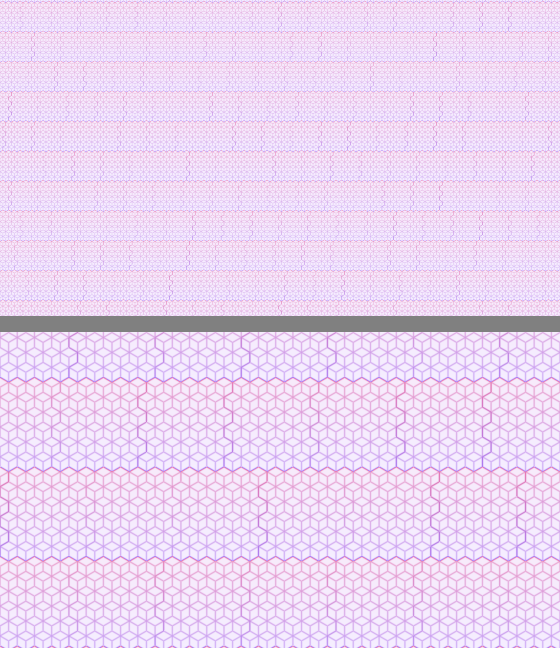
Top, the full canvas; bottom, a detail of the centre.
A Shadertoy shader for this pattern:

```glsl
const float COLUMNS = 97.5;        // hexagons across the canvas
const float ROW = 0.8660254;       // row spacing, in hexagon widths
const float ROWS_PER_TILE = 6.0;
const float COLUMNS_PER_TILE = 5.0;
const float BAND_START = 2.73;     // lowest band boundary, in hexagon widths
const float TOP_BAND = 9.0;
const float LINE_WIDTH = 0.058;
const float SEAM_WIDTH = 0.100;
const float SOFTNESS = 0.030;      // blur of the lines, in hexagon widths
const float PIXEL_BLUR = 0.29;     // blur added by sampling, in pixels
const float BAND_EDGE_STRENGTH = 0.7;
const float SLANT_STRENGTH = 0.7;
const vec3 PAPER_TOP = vec3(0.968, 0.920, 0.985);
const vec3 PAPER_BOTTOM = vec3(0.960, 0.932, 1.000);
const vec3 LINE_TOP = vec3(0.91, 0.56, 0.76);
const vec3 LINE_BOTTOM = vec3(0.76, 0.60, 0.96);
const vec3 SEAM_TOP = vec3(0.91, 0.47, 0.69);
const vec3 SEAM_BOTTOM = vec3(0.66, 0.47, 0.95);

float hash(vec2 p) {
    vec3 q = fract(p.xyx * vec3(0.1031, 0.1030, 0.0973));
    q += dot(q, q.yzx + 33.33);
    return fract((q.x + q.y) * q.z);
}

// Centre of the nearest pointy-top hexagon of width one
vec2 hexCentre(vec2 p) {
    vec2 cell = vec2(1.0, 2.0 * ROW);
    vec2 evenShift = vec2(0.0, 0.5 * ROW);
    vec2 oddShift = vec2(0.5, 1.5 * ROW);
    vec2 a = floor((p - evenShift) / cell + 0.5) * cell + evenShift;
    vec2 b = floor((p - oddShift) / cell + 0.5) * cell + oddShift;
    return distance(p, a) < distance(p, b) ? a : b;
}

float rayDistance(vec2 p, vec2 dir) {
    return length(p - dir * max(dot(p, dir), 0.0));
}

// Soft line whose total weight stays constant at any blur
float stroke(float d, float width, float pixel) {
    float sigma = length(vec2(SOFTNESS, PIXEL_BLUR * pixel));
    float peak = min(width / (sigma * 2.507), 1.0);
    return peak * exp(-0.5 * d * d / (sigma * sigma));
}

// Strength of the tile seam on the hexagon edge nearest to q
float seamStrength(vec2 centre, vec2 q, float row, float band) {
    bool odd = mod(row, 2.0) > 0.5;
    bool slanted = 0.5 * abs(q.x) + ROW * abs(q.y) > abs(q.x);
    float rowInBand = row - band * ROWS_PER_TILE;

    // Horizontal zigzag between bands
    bool bandEdge = (rowInBand < 0.5 && q.y < 0.0)
                 || (rowInBand > ROWS_PER_TILE - 1.5 && q.y > 0.0);
    if (slanted && bandEdge) return BAND_EDGE_STRENGTH;

    // Vertical zigzags between tiles, staggered from band to band
    bool inner = odd ? q.x < 0.0 : q.x > 0.0;
    if (slanted && inner) return 0.0;
    float column = floor(centre.x + 0.25) + step(0.0, q.x);
    float level = TOP_BAND - band;
    float stagger = 4.0 + 3.0 * level - mod(level, 2.0);
    if (mod(column - stagger + 0.5, COLUMNS_PER_TILE) > 1.0) return 0.0;
    float strength = mix(0.2, 1.0, hash(vec2(column + 10.0, band + 40.0)));
    return slanted ? strength * SLANT_STRENGTH : strength;
}

void mainImage(out vec4 fragColor, in vec2 fragCoord) {
    float pixel = COLUMNS / iResolution.x;
    vec2 p = fragCoord * pixel - vec2(0.0, BAND_START);
    vec2 centre = hexCentre(p);
    vec2 q = p - centre;

    // Band and its vertical gradient
    float row = floor(centre.y / ROW);
    float band = floor((row + 0.5) / ROWS_PER_TILE);
    float height = clamp(p.y / (ROW * ROWS_PER_TILE) - band, 0.0, 1.0);

    // Hexagon outline and the three inner cube edges
    vec2 m = vec2(abs(q.x), q.y);
    float outline = 0.5 - max(m.x, 0.5 * m.x + ROW * abs(m.y));
    float spokes = min(rayDistance(m, vec2(ROW, 0.5)),
                       rayDistance(m, vec2(0.0, -1.0)));

    float seam = seamStrength(centre, q, row, band);
    float outlineInk = stroke(outline, mix(LINE_WIDTH, SEAM_WIDTH, seam), pixel);
    float spokeInk = stroke(spokes, LINE_WIDTH, pixel);

    vec3 paper = mix(PAPER_BOTTOM, PAPER_TOP, height);
    vec3 line = mix(LINE_BOTTOM, LINE_TOP, height);
    vec3 seamColor = mix(SEAM_BOTTOM, SEAM_TOP, height);
    vec3 color = mix(paper, line, spokeInk);
    color = mix(color, mix(line, seamColor, seam), outlineInk);
    fragColor = vec4(color, 1.0);
}
```
